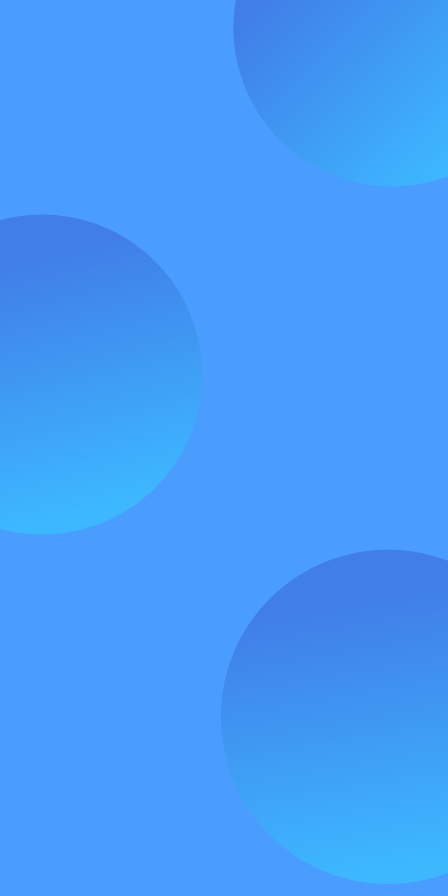
A WebGL 2 fragment shader for this background:

```glsl
#version 300 es
precision highp float;

uniform vec2 u_resolution;
out vec4 fragColor;

#define SKY_BLUE vec3(0.290, 0.616, 1.000)
#define DEEP_BLUE vec3(0.255, 0.495, 0.910)
#define BRIGHT_CYAN vec3(0.238, 0.722, 1.000)
#define GRADIENT_START -0.70
#define GRADIENT_END 0.92

// Paints a disc over the base; lean turns its downward gradient to the right.
vec3 paintDisc(vec3 base, vec2 p, vec2 center, float radius, float lean) {
    vec2 offset = p - center;
    vec2 direction = vec2(sin(lean), -cos(lean));
    float along = dot(offset, direction) / radius;
    float t = clamp((along - GRADIENT_START) / (GRADIENT_END - GRADIENT_START), 0.0, 1.0);
    float pixel = 1.0 / u_resolution.x;
    float coverage = clamp(0.5 - (length(offset) - radius) / pixel, 0.0, 1.0);
    return mix(base, mix(DEEP_BLUE, BRIGHT_CYAN, t), coverage);
}

void main() {
    // One unit is the canvas width.
    vec2 p = gl_FragCoord.xy / u_resolution.x;

    // Disc layout: center, radius, gradient lean in radians.
    vec4 discs[3] = vec4[3](
        vec4(0.875, 1.938, 0.354, 0.78),
        vec4(0.094, 1.164, 0.357, 0.25),
        vec4(0.866, 0.400, 0.373, 0.17)
    );

    vec3 color = SKY_BLUE;
    for (int i = 0; i < 3; i++) {
        color = paintDisc(color, p, discs[i].xy, discs[i].z, discs[i].w);
    }
    fragColor = vec4(color, 1.0);
}
```
